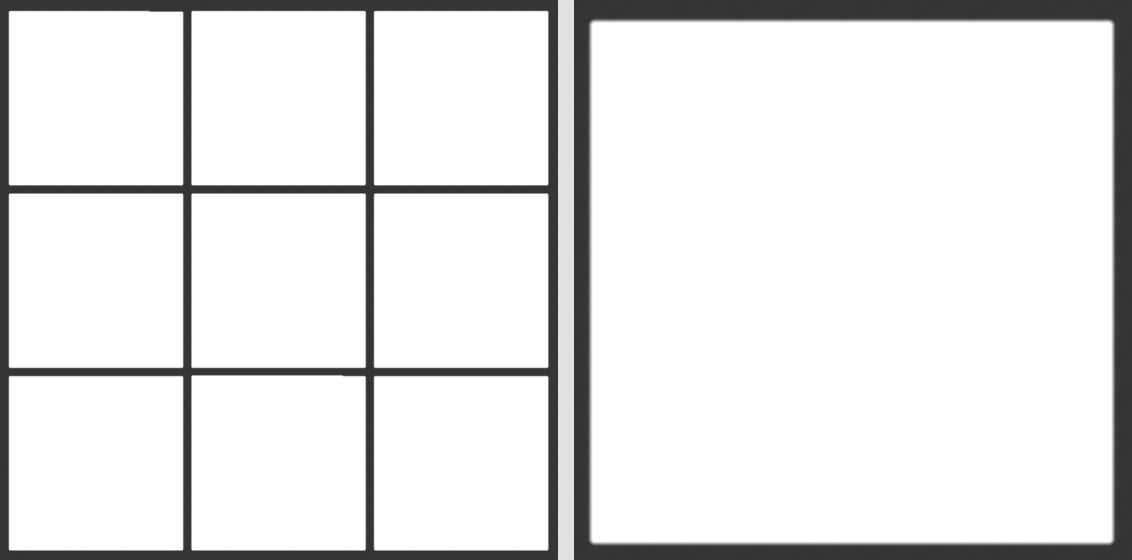
Left, the full canvas; right, a detail of the centre.
Give the GLSL for this pattern, as a Shadertoy shader.

```glsl
// Three by three grid of white squares parted by dark grey bars, with slightly worn edges.

float roundedSquare(vec2 p, float halfSide, float radius) {
    vec2 d = abs(p) - halfSide + radius;
    return length(max(d, 0.0)) + min(max(d.x, d.y), 0.0) - radius;
}

// Small steps along the top edge of two of the cells.
float topEdgeShift(vec2 cell, float x) {
    float raised = 1.0 - smoothstep(0.112, 0.117, x);
    float lowered = smoothstep(0.093, 0.098, x);
    if (cell == vec2(0.0, -1.0)) return 0.0013 * raised;
    if (cell == vec2(-1.0, 1.0)) return -0.0012 * lowered;
    return 0.0;
}

// Faint layered ripple in the dark bars.
float barGrain(vec2 p) {
    return sin(p.x * 410.0 + 2.0 * sin(p.y * 97.0)) * sin(p.y * 370.0)
         + 0.5 * sin(p.x * 173.0 - p.y * 211.0);
}

void mainImage(out vec4 fragColor, in vec2 fragCoord) {
    vec2 p = (fragCoord - 0.5 * iResolution.xy) / iResolution.y;
    p -= vec2(-0.0007, -0.0013);

    // Nearest cell, limited to the three by three block.
    float pitch = 0.326;
    vec2 cell = clamp(floor(p / pitch + 0.5), -1.0, 1.0);
    vec2 local = p - cell * pitch;
    local.y -= topEdgeShift(cell, local.x) * step(0.0, local.y);

    // Soft-edged square over the bars.
    float blur = max(0.0018, 0.75 / iResolution.y);
    float dist = roundedSquare(local, 0.1557, 0.003);
    float square = 1.0 - smoothstep(-blur, blur, dist);

    vec3 bars = vec3(0.208 + 0.004 * barGrain(p));
    fragColor = vec4(mix(bars, vec3(1.0), square), 1.0);
}
```
